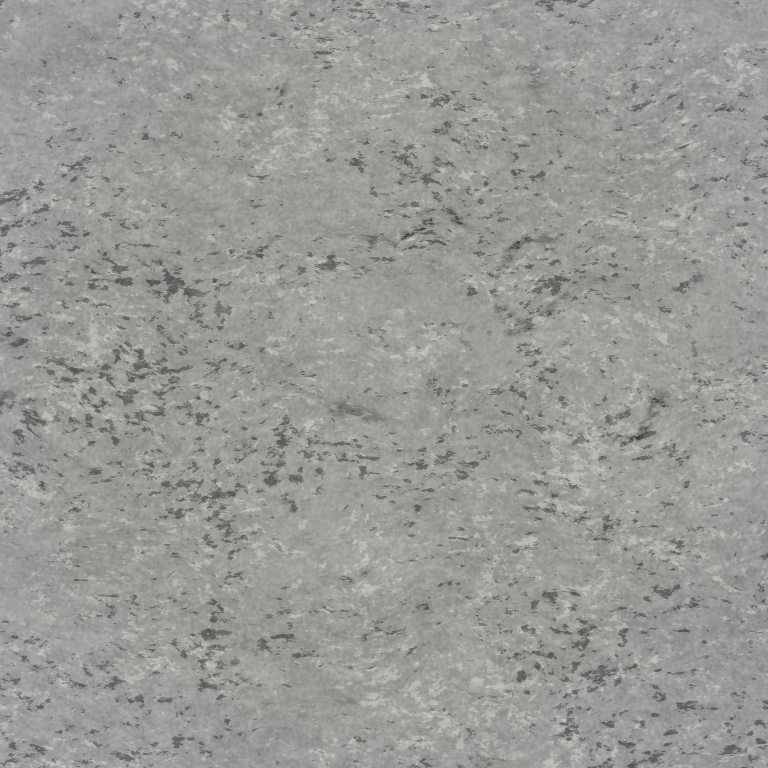
Write a Shadertoy shader that draws this texture.

```glsl
// Grey marbled linoleum: mottled ground, clustered fine flecks, smooth veins and dark streaks.

float hash(vec2 p) {
    vec3 q = fract(p.xyx * 0.1031);
    q += dot(q, q.yzx + 33.33);
    return fract((q.x + q.y) * q.z);
}

float noise(vec2 p) {
    vec2 cell = floor(p), f = fract(p);
    f = f * f * (3.0 - 2.0 * f);
    return mix(mix(hash(cell), hash(cell + vec2(1, 0)), f.x),
               mix(hash(cell + vec2(0, 1)), hash(cell + vec2(1, 1)), f.x), f.y);
}

// Rotated octaves, centred on zero; a higher gain gives a rougher field
float fbm(vec2 p, float gain) {
    float sum = 0.0, amplitude = 0.5;
    for (int i = 0; i < 4; i++) {
        sum += amplitude * (noise(p) - 0.5);
        p = mat2(1.6, 1.2, -1.2, 1.6) * p + 19.7;
        amplitude *= gain;
    }
    return sum;
}

// Winding band along the middle level of a noise field
float band(vec2 p, float width) {
    return 1.0 - smoothstep(width * 0.3, width, abs(noise(p) - 0.5));
}

void mainImage(out vec4 fragColor, in vec2 fragCoord) {
    vec2 uv = fragCoord / iResolution.y;

    // Swirled coordinates, stretched sideways
    vec2 warp = vec2(fbm(uv * 5.0 + 3.0, 0.5), fbm(uv * 5.0 + 47.0, 0.5));
    vec2 flow = (uv + 0.07 * warp) * vec2(1.0, 1.8);
    vec2 swirl = uv + 0.2 * warp;

    // Ground tone: clouds, mottling and fine grain
    float cloud = fbm(flow * 6.0 + 11.0, 0.6);
    float mottle = fbm(flow * 55.0 + 71.0, 0.6);
    float grain = noise(mat2(0.8, 0.6, -0.6, 0.8) * uv * 290.0) - 0.5;
    float ground = 0.612 + 0.07 * cloud;
    float tone = ground + 0.13 * mottle + 0.075 * grain;

    // Small dark and pale flecks, denser in patches
    float darkPatch = fbm(flow * 7.0 + 131.0, 0.7);
    float palePatch = fbm(flow * 8.0 + 173.0, 0.7);
    float darkField = fbm(flow * 75.0 + 211.0, 0.65);
    float paleField = fbm(flow * 80.0 + 257.0, 0.65);
    float dark = smoothstep(0.14, 0.34, darkField + 0.5 * darkPatch + 0.08 * grain);
    float pale = smoothstep(0.11, 0.30, paleField + 0.5 * palePatch + 0.08 * grain);
    tone += 0.095 * pale;
    tone -= 0.22 * dark;

    // Smooth veins that carry few flecks
    float veinMask = smoothstep(0.42, 0.62, noise(uv * 5.0 + 307.0));
    float vein = veinMask * band(swirl * vec2(6.0, 4.5) + 331.0, 0.075);
    tone = mix(tone, ground + 0.012 + 0.05 * grain, 0.65 * vein);

    // Sparse short dark streaks, broken up by the fleck field
    float streakMask = smoothstep(0.70, 0.85, noise(uv * 9.0 + 367.0));
    float streak = streakMask * band(swirl * vec2(9.0, 8.0) + 389.0, 0.10);
    tone -= 0.16 * streak * smoothstep(-0.16, 0.10, darkField + 0.15 * grain);

    // Warm grey in the middle, slightly green towards the rim
    float rim = smoothstep(0.3, 0.75, length(fragCoord / iResolution.xy - 0.5));
    vec3 tint = mix(vec3(1.0, 0.998, 0.972), vec3(0.975, 1.0, 0.982), rim);
    tint.b -= 0.012 * pale;
    fragColor = vec4(clamp(tone * tint, 0.0, 1.0), 1.0);
}
```
